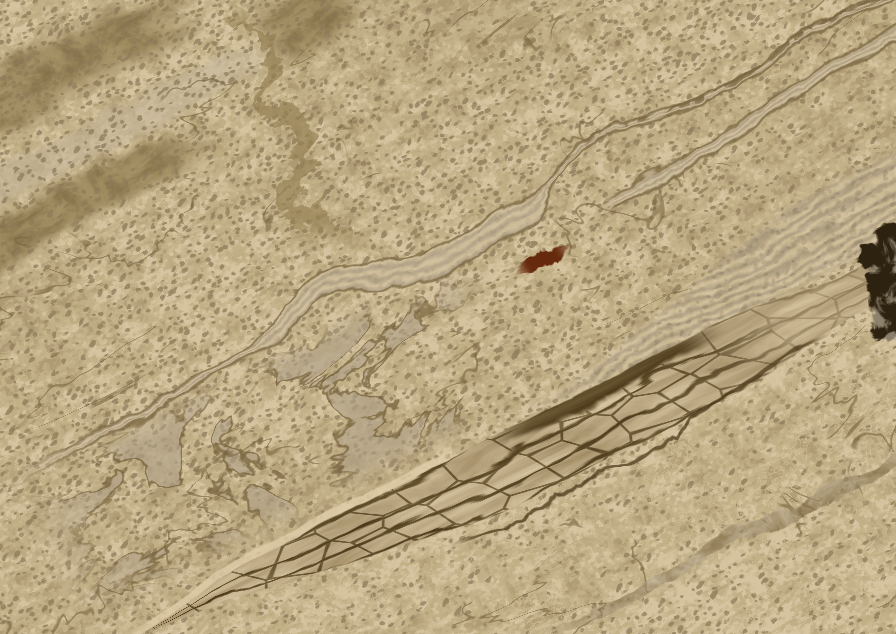
A Shadertoy shader for this texture:

```glsl
// Polished travertine: beige speckled ground, slanting beds, agate-like veins
// and a dark braided seam. Layered sines bend the beds and veins; cellular
// noise makes the grain, pores, crackle and fractures.
#define BED_AXIS vec2(.893, .449)
#define GRAIN_SCALE vec2(150., 185.)
#define PORE_SCALE vec2(72., 98.)
#define PORE_SHARE .55
#define GRAIN_CONTRAST .75
#define VEIN_WANDER .022
#define EDGE .0016

const vec3 CREAM = vec3(.84, .77, .63), BEIGE = vec3(.76, .69, .53),
  TAN = vec3(.68, .60, .45), OLIVE = vec3(.58, .50, .32),
  UMBER = vec3(.46, .38, .23), DARK = vec3(.29, .22, .10),
  GREY = vec3(.69, .63, .53), RUST = vec3(.40, .16, .05);

vec3 col;
void tint(vec3 c, float amount) { col = mix(col, c, clamp(amount, 0., 1.)); }

vec3 hash3(vec2 p) {
  vec3 h = fract(p.xyx * vec3(.1031, .1030, .0973));
  h += dot(h, h.yxz + 33.33);
  return fract((h.xxy + h.yzz) * h.zyx);
}

// Nearest distance, distance to the cell border, cell value
vec3 cells(vec2 p) {
  vec2 base = floor(p);
  float near = 9., second = 9., id = 0.;
  for (int k = 0; k < 9; k++) {
    vec2 cell = base + vec2(k % 3 - 1, k / 3 - 1);
    vec3 h = hash3(cell);
    float d = length(cell + .15 + .7 * h.xy - p);
    if (d < near) { second = near; near = d; id = h.z; }
    else second = min(second, d);
  }
  return vec3(near, second - near, id);
}

// Rotated, self-bending sines
float waves(vec2 p) {
  float sum = 0., amp = .5;
  for (int i = 0; i < 6; i++) {
    p = mat2(.8, .6, -.6, .8) * p * 1.65 + vec2(1.3, 4.1);
    p += .7 * sin(p.yx * .8);
    sum += amp * sin(p.x) * sin(p.y);
    amp *= .64;
  }
  return sum;
}

float below(float x, float a, float b) { return 1. - smoothstep(a, b, x); }
float stroke(float d, float w) { return below(abs(d), w - EDGE, w + EDGE); }
float span(float x, float a, float b, float soft) {
  return smoothstep(a - soft, a + soft, x) * below(x, b - soft, b + soft);
}

// Banded pale filling with brown rims
void vein(float d, float w, float mask) {
  tint(mix(GREY, CREAM, .45 + .45 * sin(9. * d / w)), .8 * mask * stroke(d, w));
  tint(UMBER, .7 * mask * stroke(abs(d) - w, .0022));
}

void mainImage(out vec4 fragColor, in vec2 fragCoord) {
  vec2 p = fragCoord / iResolution.y;
  vec2 q = vec2(dot(p, BED_AXIS), dot(p, vec2(-BED_AXIS.y, BED_AXIS.x)));
  float mid = waves(q * vec2(9., 14.) + 3.);
  float fine = waves(q * vec2(32., 50.));
  float broad = waves(q * vec2(2., 6.));
  float u = q.x + .02 * mid;
  float v = q.y + VEIN_WANDER * waves(q * vec2(5., 7.)) + .004 * fine;

  // Grainy ground
  float grain = cells(q * GRAIN_SCALE).z;
  float tone = .05 + .25 * broad + GRAIN_CONTRAST * (.55 * fine + .6 * grain - .3);
  col = mix(BEIGE, CREAM, smoothstep(0., .4, tone));
  tint(TAN, smoothstep(0., .45, -tone));

  // Brown beds and a pale bed, upper left
  float brown = span(v, .52, .59, .015) * below(u, .55, .68)
    + span(v, .71, .79, .02) * below(u, .62, .75)
    + span(v, .61, .70, .02) * span(u, .80, .95, .03);
  tint(mix(OLIVE, UMBER, clamp(grain * .7 - fine, 0., 1.)), .75 * brown);
  tint(GREY + .08, .55 * span(v, .61, .66, .01) * span(u, .25, .75, .05));

  // Pores above the seam, pale crackle under it
  float above = smoothstep(-.16, -.02, v);
  vec3 pore = cells(q * PORE_SCALE + .5 * fine);
  float open = smoothstep(-.04, .04, pore.z + PORE_SHARE - 1.3 + .3 * (above + broad));
  float radius = .18 + .2 * fract(pore.z * 17.);
  tint(mix(UMBER, GREY, .4), .75 * open * below(pore.x, radius - .1, radius + .1));
  float crackle = below(cells(q * vec2(22., 30.) + 1.2 * fine).y, .02, .14);
  tint(CREAM, .6 * crackle * (1. - above) * smoothstep(-.1, .2, mid));

  // Ragged grey patches with brown rims, and hairline cracks
  float ragged = span(q.x, .18, .88, .1) * span(q.y, -.03, .19, .03);
  float level = mid + .12 * fine - .12;
  tint(GREY, .65 * ragged * smoothstep(0., .06, level));
  tint(UMBER, .75 * ragged * below(abs(level), .015, .07));
  float hair = below(abs(waves(q * vec2(5., 10.) + 8.)), .006, .035);
  tint(UMBER, .6 * hair * smoothstep(.08, .25, waves(q * 6. + 2.)));

  // Long veins, crossing vein, rusty slit and lower vein
  float hump = exp(-pow(abs(u - .7) / .09, 2.));
  float upper = v - .215 - .05 * hump - .055 * smoothstep(1.04, 1.16, u);
  vein(upper, mix(.006, .024, span(u, .58, 1.05, .06)), smoothstep(.05, .3, u));
  tint(UMBER, .7 * stroke(upper - .004, .005) * smoothstep(1.1, 1.2, u) * smoothstep(-.2, .1, fine));
  vein(v - .165 - .04 * smoothstep(1.15, 1.5, u), .01, smoothstep(1.13, 1.18, u));
  float cross = p.x - .72 + .35 * p.y + .06 * mid;
  tint(OLIVE, .7 * stroke(cross, .018 + .02 * fine) * span(p.y, .63, .98, .03));
  float slit = span(q.x, .99, 1.07, .02);
  tint(RUST, slit * stroke(q.y - .142 + .008 * fine, .009 * slit));
  tint(mix(GREY, UMBER, .5 + fine), .6 * stroke(v + .39, .009) * smoothstep(.75, .9, u));

  // Grey laminae fanning out to the right
  float fan = span(q.y, -.075, -.055 + .1 * smoothstep(.9, 1.5, q.x), .008);
  vec3 lamina = mix(GREY * .92, CREAM, .5 + .5 * sin(v * 420. + 3. * mid));
  tint(lamina, .6 * fan * smoothstep(.85, 1.05, q.x));

  // Dark braided seam with a pale upper lip
  float y = q.y + .004 * mid;
  float top = -.072 - .028 * below(q.x, .2, .42) - .02 * smoothstep(1.25, 1.45, q.x);
  float bottom = -.105 - .078 * smoothstep(.2, .85, q.x) + .03 * smoothstep(1.2, 1.45, q.x);
  float s = (y - bottom) / (top - bottom);
  float streak = waves(q * vec2(8., 75.));
  float braid = abs(sin(8.5 * s + 2.2 * waves(q * vec2(3.5, 9.)) + .5 * streak));
  float fault = cells(vec2(q.x * 13. + q.y * 9., q.y * 17.)).y;
  float dark = max(below(braid, .1, .42), .8 * below(fault, .02, .07));
  dark = max(dark, span(s, .78 - .1 * mid, 1.1, .05) * span(q.x, .86, 1.2, .05));
  dark *= 1. - .65 * smoothstep(1.12, 1.35, q.x);
  vec3 layer = mix(TAN, CREAM, .35 + .7 * streak);
  layer = mix(layer, mix(DARK, UMBER, .3 + .6 * streak), dark);
  tint(layer, span(y, bottom, top, EDGE) * smoothstep(.19, .23, q.x));
  tint(CREAM + .04, .8 * stroke(y - top - .006, .006) * span(q.x, .2, .76, .03));
  float fracture = q.y + .198 - .04 * smoothstep(1., 1.4, q.x) + .02 * mid;
  tint(DARK, .75 * stroke(fracture, .003) * span(q.x, .72, 1.36, .03));

  // Blackish cavity at the right edge
  float cavity = length((p - vec2(1.4, .545)) * vec2(1., .55)) + .02 * mid + .012 * fine;
  tint(mix(DARK * .6, GREY * .8, smoothstep(0., .5, fine)), below(cavity, .04, .046));

  fragColor = vec4(clamp(col, 0., 1.), 1.);
}
```
